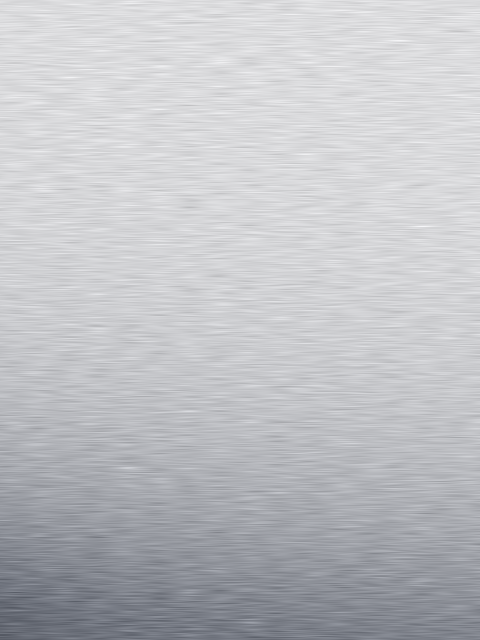
Give the GLSL for this texture, as a Shadertoy shader.

```glsl
// Brushed steel sheet: fine horizontal streaks under light fading to a dark lower left.

const float BRIGHT = 0.868;  // brightness of the lit upper area
const float FALL = 0.38;     // brightness lost at the lower edge

// Random unit vector for a lattice cell.
vec2 cellGradient(ivec2 cell, uint seed) {
    uint h = uint(cell.x) * 1597334677u ^ uint(cell.y) * 3812015801u ^ seed * 2654435769u;
    h = (h ^ (h >> 16)) * 2146121005u;
    h = (h ^ (h >> 15)) * 2221713035u;
    h ^= h >> 16;
    float angle = float(h & 65535u) / 65536.0 * 6.28319;
    return vec2(cos(angle), sin(angle));
}

// Gradient noise, roughly -0.7 to 0.7.
float gradientNoise(vec2 p, uint seed) {
    ivec2 i = ivec2(floor(p));
    vec2 f = fract(p);
    vec2 w = f * f * f * (f * (f * 6.0 - 15.0) + 10.0);
    float a = dot(cellGradient(i, seed), f);
    float b = dot(cellGradient(i + ivec2(1, 0), seed), f - vec2(1, 0));
    float c = dot(cellGradient(i + ivec2(0, 1), seed), f - vec2(0, 1));
    float d = dot(cellGradient(i + ivec2(1, 1), seed), f - vec2(1, 1));
    return mix(mix(a, b, w.x), mix(c, d, w.x), w.y);
}

// Layers of thin streaks, each coarser and fainter than the last.
float brushing(vec2 p, vec2 density, vec2 coarsen, float fade) {
    float sum = 0.0;
    float weight = 1.0;
    for (uint layer = 0u; layer < 4u; layer++) {
        sum += weight * gradientNoise(p * density + float(layer) * 7.31, layer + 1u);
        density *= coarsen;
        weight *= fade;
    }
    return sum;
}

// Vertical falloff, tilted, with an extra shadow in the lower left corner.
float lighting(vec2 uv, float tilt, float cornerShade) {
    float height = max(uv.y + tilt * (uv.x - 0.5), 0.0);
    float shade = FALL * exp(-pow(height / 0.30, 1.25));
    float corner = cornerShade * exp(-uv.x / 0.2 - uv.y / 0.2);
    return BRIGHT - shade - corner;
}

// Neutral silver that turns bluish as it darkens.
vec3 steel(float value, float darkness) {
    vec3 neutral = vec3(-0.002, -0.001, 0.006);
    vec3 blueCast = vec3(-0.020, -0.004, 0.028);
    return value + neutral + blueCast * darkness;
}

void mainImage(out vec4 fragColor, in vec2 fragCoord) {
    vec2 uv = fragCoord / iResolution.xy;
    vec2 p = fragCoord / iResolution.y;

    // Slight waver keeps the streaks from lying in ruled rows
    p.y += 0.002 * gradientNoise(p * vec2(5.0, 9.0), 11u);

    float light = lighting(uv, 0.08, 0.09);
    float darkness = clamp((BRIGHT - light) / 0.4, 0.0, 1.0);
    float streaks = brushing(p, vec2(22.0, 670.0), vec2(0.95, 0.65), 0.70);

    // A cubic lift turns the strongest strokes into sparse crisp scratches
    streaks += 0.3 * streaks * streaks * streaks;
    float contrast = mix(0.068, 0.094, darkness);

    fragColor = vec4(steel(light + contrast * streaks, darkness), 1.0);
}
```
